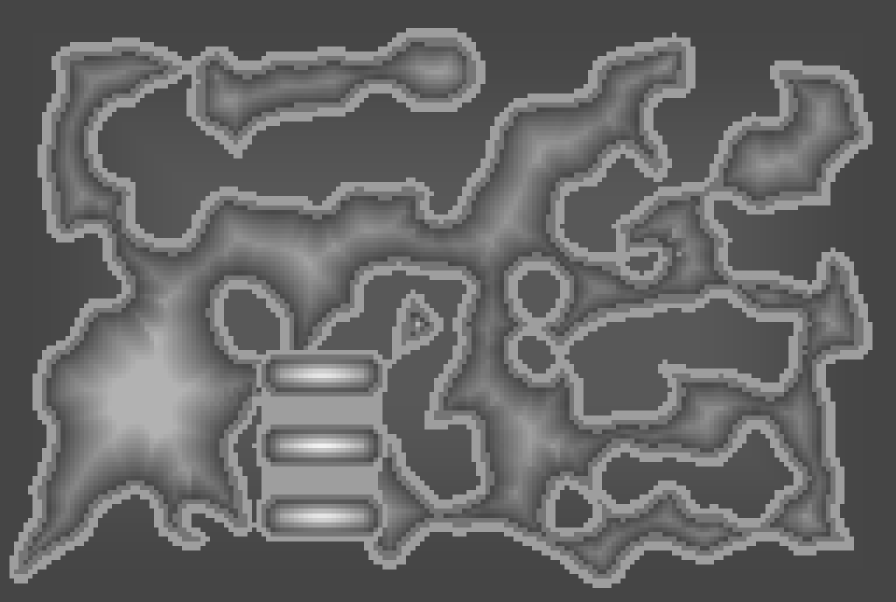
A Shadertoy shader for this texture map:

```glsl
#define CELLS vec2(192.0, 129.0)
#define BLOB_REPEAT vec2(8.0, 6.0)
#define DETAIL_REPEAT vec2(17.0, 12.0)
#define DETAIL 0.45
#define FILL 0.085
#define RIM 1.9
#define INNER_RIM 3.3
#define SEED 17.0
#define STACK_CENTER vec2(69.0, 33.5)
#define STACK_HALF vec2(14.5, 22.0)
#define BAR_PERIOD 15.25
#define BAR_RADIUS 4.7

const float RIM_GREY = 0.62;
const float INNER_GREY = 0.46;
const int DIRECTIONS = 12;
const int STEPS = 10;
const float STEP_SIZE = 1.6;

// Wrapping gradient noise
vec2 gradient(vec2 corner, vec2 period) {
    vec2 k = mod(corner, period) + SEED;
    vec3 h = fract(k.xyx * vec3(0.1031, 0.1030, 0.0973));
    h += dot(h, h.yzx + 33.33);
    return fract((h.xx + h.yz) * h.zy) * 2.0 - 1.0;
}

float noise(vec2 p, vec2 period) {
    vec2 i = floor(p), f = p - i;
    vec2 u = f * f * f * (f * (f * 6.0 - 15.0) + 10.0);
    vec2 e = vec2(1.0, 0.0);
    float a = dot(gradient(i, period), f);
    float b = dot(gradient(i + e.xy, period), f - e.xy);
    float c = dot(gradient(i + e.yx, period), f - e.yx);
    float d = dot(gradient(i + e.xx, period), f - e.xx);
    return mix(mix(a, b, u.x), mix(c, d, u.x), u.y);
}

// Distance to the canvas border, in canvas heights
float borderDistance(vec2 uv) {
    vec2 e = min(uv, 1.0 - uv) * vec2(CELLS.x / CELLS.y, 1.0);
    return min(e.x, e.y);
}

// Rounded block with a waist between its bars
float stackDistance(vec2 cell) {
    vec2 offset = cell - STACK_CENTER;
    vec2 q = abs(offset) - STACK_HALF + 4.0;
    float waist = 0.9 * (1.0 - cos(6.28319 * offset.y / BAR_PERIOD));
    return length(max(q, 0.0)) + min(max(q.x, q.y), 0.0) - 4.0 + waist;
}

// Positive inside the islands
float land(vec2 cell) {
    vec2 uv = fract(cell / CELLS);
    float height = FILL + noise(uv * BLOB_REPEAT, BLOB_REPEAT)
        + DETAIL * noise(uv * DETAIL_REPEAT, DETAIL_REPEAT);
    height -= 0.5 * (1.0 - smoothstep(0.02, 0.12, borderDistance(uv)));
    return max(height, -0.03 * stackDistance(uv * CELLS));
}

// Distance from a land cell to the shore along one direction
float shoreDistance(vec2 cell, vec2 dir, float start) {
    float previous = start;
    for (int i = 1; i <= STEPS; i++) {
        float t = float(i) * STEP_SIZE;
        float h = land(cell + dir * t);
        if (h <= 0.0) return t - STEP_SIZE * h / (h - previous);
        previous = h;
    }
    return float(STEPS) * STEP_SIZE;
}

// Pale plate with glowing rounded bars
float stackTone(vec2 cell) {
    vec2 q = cell - STACK_CENTER;
    q.y -= BAR_PERIOD * clamp(floor(q.y / BAR_PERIOD + 0.5), -1.0, 1.0);
    float depth = BAR_RADIUS - length(vec2(max(abs(q.x) - 8.5, 0.0), q.y));
    if (depth < 0.0) return RIM_GREY;
    if (depth < 1.0) return INNER_GREY;
    float fade = 1.0 - 0.4 * smoothstep(0.0, 13.0, abs(q.x));
    return mix(0.28, 0.95 * fade, (depth - 1.0) / (BAR_RADIUS - 1.0));
}

float cellTone(vec2 cell) {
    float start = land(cell);
    if (start <= 0.0)
        return mix(0.27, 0.345, smoothstep(0.02, 0.36, borderDistance(cell / CELLS)));
    if (stackDistance(cell) < -0.5) return stackTone(cell);

    float nearest = 1e3, mean = 0.0;
    for (int i = 0; i < DIRECTIONS; i++) {
        float angle = 6.28319 * float(i) / float(DIRECTIONS);
        float d = shoreDistance(cell, vec2(cos(angle), sin(angle)), start);
        nearest = min(nearest, d);
        mean += d / float(DIRECTIONS);
    }
    if (nearest < RIM) return RIM_GREY;
    if (nearest < INNER_RIM) return INNER_GREY;
    // Ridges: bright where the shore is equally far, most of all on small islands
    float ridge = (nearest - INNER_RIM) / max(mean - INNER_RIM, 1.0);
    float glow = mix(0.72, 0.42, smoothstep(7.0, 11.0, mean));
    return 0.28 + glow * clamp(ridge, 0.0, 1.0);
}

void mainImage(out vec4 fragColor, in vec2 fragCoord) {
    // Four samples soften the cell edges
    float tone = 0.0;
    for (int i = 0; i < 4; i++) {
        vec2 shift = vec2(float(i % 2), float(i / 2)) * 0.5 - 0.25;
        vec2 uv = (fragCoord + shift) / iResolution.xy;
        tone += 0.25 * cellTone(floor(uv * CELLS) + 0.5);
    }
    fragColor = vec4(vec3(tone), 1.0);
}
```
